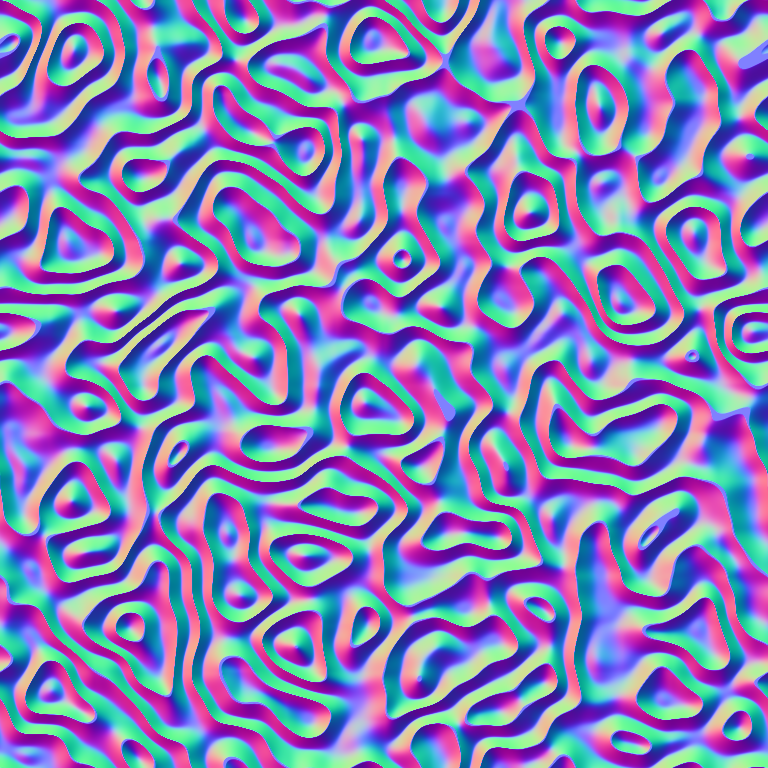
This texture map is drawn by a three.js fragment shader. Its source:

```glsl
// Tiling normal map of winding, maze-like ridges with creased valleys.
varying vec2 vUv;

const float TAU = 6.2831853;
const float CELLS = 8.0;         // noise cells across the tile
const float DETAIL = 0.25;       // weight of the finer wiggles
const float BANDS = 10.0;        // ridge phase per unit of noise
const float VALLEY_FLOOR = 0.08; // flat part between ridges
const vec2 RELIEF = vec2(-0.072, 0.08); // slope strength, x mirrored
const float STEP = 0.0011;       // slope sampling distance, softens creases

float hash(vec2 p, float seed) {
  vec3 q = fract(vec3(p.xyx + seed) * vec3(0.1031, 0.1030, 0.0973));
  q += dot(q, q.yzx + 33.33);
  return fract((q.x + q.y) * q.z);
}

// Slope of a random unit vector at a wrapped lattice corner.
float corner(vec2 cell, vec2 offset, float period, float seed) {
  float angle = TAU * hash(mod(cell, period), seed);
  return dot(vec2(cos(angle), sin(angle)), offset);
}

// Gradient noise that repeats after a whole number of cells.
float wrappedNoise(vec2 uv, float period, float seed) {
  vec2 p = uv * period;
  vec2 cell = floor(p);
  vec2 f = p - cell;
  vec2 w = f * f * f * (f * (f * 6.0 - 15.0) + 10.0);
  vec2 e = vec2(1.0, 0.0);
  float low = mix(corner(cell, f, period, seed),
                  corner(cell + e.xy, f - e.xy, period, seed), w.x);
  float high = mix(corner(cell + e.yx, f - e.yx, period, seed),
                   corner(cell + e.xx, f - e.xx, period, seed), w.x);
  return mix(low, high, w.y);
}

// Contour bands of the noise: round crests, sharp flat-bottomed valleys.
float ridgeHeight(vec2 uv) {
  float n = wrappedNoise(uv, CELLS, 3.0)
          + DETAIL * wrappedNoise(uv, CELLS * 2.0, 41.0);
  return max(abs(sin(n * BANDS)), VALLEY_FLOOR);
}

vec2 slope(vec2 uv, float d) {
  vec2 e = vec2(d, 0.0);
  return vec2(ridgeHeight(uv + e.xy) - ridgeHeight(uv - e.xy),
              ridgeHeight(uv + e.yx) - ridgeHeight(uv - e.yx)) / (2.0 * d);
}

void main() {
  // Encode the surface normal as a colour.
  vec3 normal = normalize(vec3(slope(vUv, STEP) * RELIEF, 1.0));
  gl_FragColor = vec4(normal * 0.5 + 0.5, 1.0);
}
```
